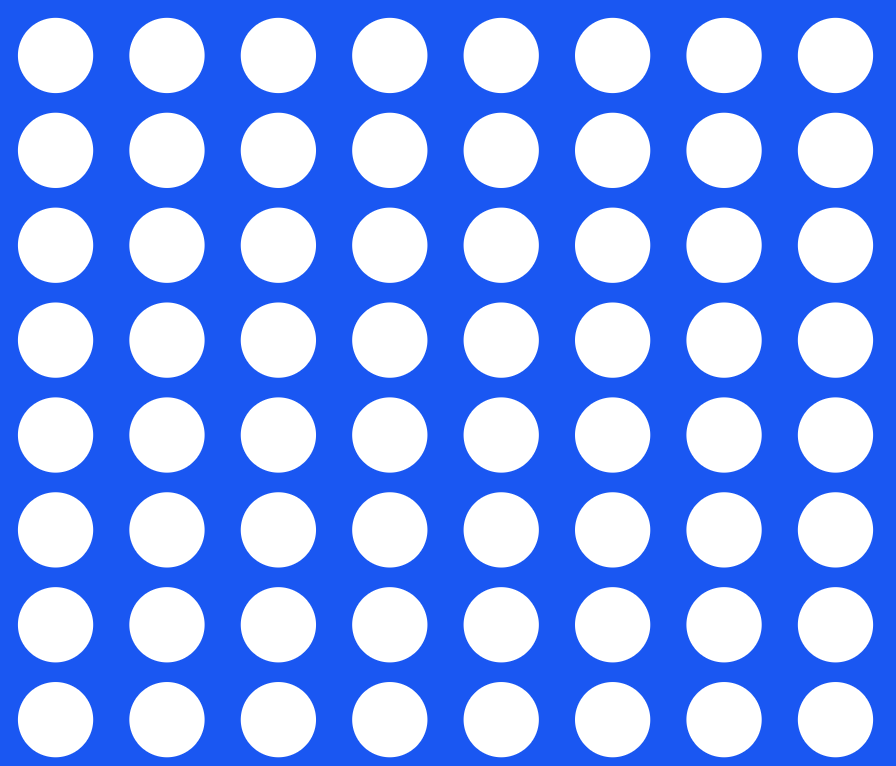
Write a WebGL 1 fragment shader that draws this pattern.

```glsl
precision highp float;
// Eight by eight grid of plain white dots on a bright blue ground.

uniform vec2 u_resolution;

// Lengths are fractions of the canvas width.
#define DOT_SPACING vec2(0.12435, 0.1059)
#define FIRST_DOT vec2(0.0620, 0.0619)
#define DOT_RADIUS 0.0420
#define GROUND_COLOR vec3(0.10, 0.34, 0.95)
#define DOT_COLOR vec3(1.0)

// Signed distance to the nearest dot of the endless grid.
float dotGridDistance(vec2 p) {
  vec2 cell = fract((p - FIRST_DOT) / DOT_SPACING + 0.5) - 0.5;
  return length(cell * DOT_SPACING) - DOT_RADIUS;
}

void main() {
  // Position measured from the upper left corner.
  vec2 fromTop = vec2(gl_FragCoord.x, u_resolution.y - gl_FragCoord.y);
  vec2 p = fromTop / u_resolution.x;

  // One pixel of edge smoothing.
  float coverage = clamp(0.5 - dotGridDistance(p) * u_resolution.x, 0.0, 1.0);

  gl_FragColor = vec4(mix(GROUND_COLOR, DOT_COLOR, coverage), 1.0);
}
```
